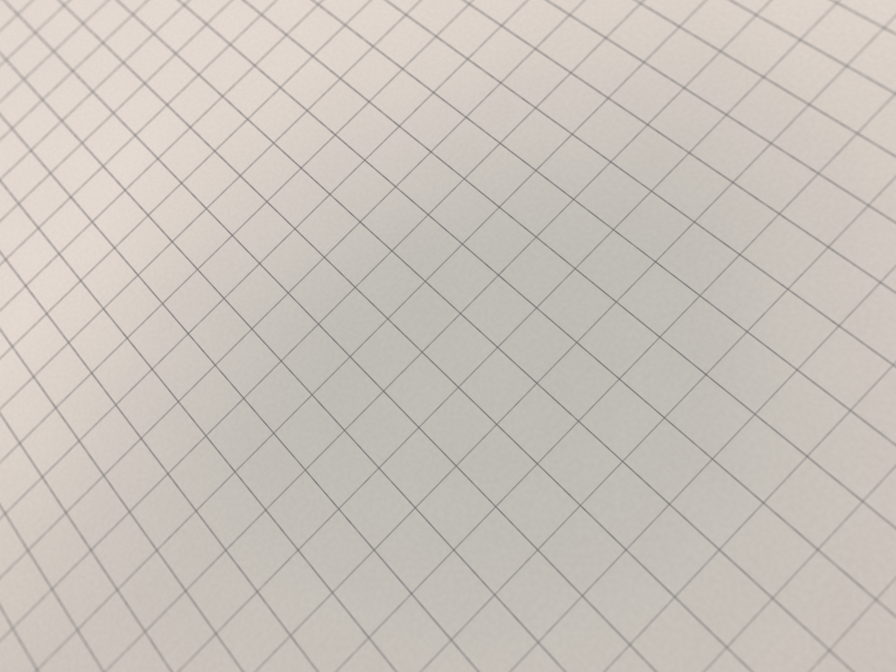
Reproduce this pattern procedurally as a Shadertoy shader.

```glsl
// Squared paper seen at a slant: a projective map turns the canvas into sheet
// coordinates, whose whole numbers carry two families of fine ruled lines.
// Soft uneven light, gradient-noise grain and a shallow focus finish the sheet.

const vec2 NODE = vec2(0.0186, 0.0335);     // a crossing near the centre
const vec2 STEP_U = vec2(0.0538, -0.0491);  // one square down and right
const vec2 STEP_V = vec2(0.0568, 0.0573);   // one square up and right
const vec2 TILT = vec2(0.027, -0.004);      // perspective along each step

const vec3 PAPER_CORE = vec3(0.748, 0.738, 0.710);
const vec3 PAPER_MID = vec3(0.797, 0.766, 0.734);
const vec3 PAPER_LIT = vec3(0.892, 0.848, 0.816);
const vec3 INK = vec3(0.40, 0.39, 0.40);

vec2 hashGradient(vec2 cell) {
    vec3 h = fract(cell.xyx * vec3(0.1031, 0.1030, 0.0973));
    h += dot(h, h.yzx + 33.33);
    float angle = 6.2832 * fract((h.x + h.y) * h.z);
    return vec2(cos(angle), sin(angle));
}

float gradientNoise(vec2 p) {
    vec2 i = floor(p), f = fract(p);
    vec2 s = f * f * f * (f * (f * 6.0 - 15.0) + 10.0);
    vec2 e = vec2(1.0, 0.0);
    float a = dot(hashGradient(i), f);
    float b = dot(hashGradient(i + e.xy), f - e.xy);
    float c = dot(hashGradient(i + e.yx), f - e.yx);
    float d = dot(hashGradient(i + e.xx), f - e.xx);
    return mix(mix(a, b, s.x), mix(c, d, s.x), s.y);
}

float fractalNoise(vec2 p) {
    float sum = 0.0, weight = 0.5;
    for (int i = 0; i < 3; i++) {
        sum += weight * gradientNoise(p);
        p = p * 2.03 + 17.0;
        weight *= 0.5;
    }
    return sum;
}

// Canvas position to sheet coordinates, one unit per square.
vec2 sheetCoords(vec2 p) {
    vec2 q = inverse(mat2(STEP_U, STEP_V)) * (p - NODE);
    return q / (1.0 + dot(TILT, q));
}

// Canvas distance to the nearest whole value of a coordinate.
float ruleDistance(float coord, float pixel) {
    float slope = length(vec2(dFdx(coord), dFdy(coord))) / pixel;
    return abs(fract(coord + 0.5) - 0.5) / slope;
}

// A soft line that keeps its total ink as the blur widens.
float ruledLine(float dist, float width, float blur) {
    return min(1.0, width / blur) * (1.0 - smoothstep(0.0, blur, dist));
}

// Cool dim middle, warm rim, brightest along the top and left.
vec3 paperLight(vec2 p) {
    float rim = length((p - vec2(0.06, -0.04)) * vec2(0.9, 1.0));
    vec3 col = mix(PAPER_CORE, PAPER_MID, smoothstep(0.12, 0.72, rim));
    float slant = dot(p, vec2(-0.38, 0.72)) + 0.40 * rim;
    float side = 0.35 * smoothstep(0.30, 0.75, abs(p.x)) * smoothstep(-0.5, 0.2, p.y);
    return mix(col, PAPER_LIT, clamp(smoothstep(0.06, 0.72, slant) + side, 0.0, 1.0));
}

void mainImage(out vec4 fragColor, in vec2 fragCoord) {
    float pixel = 1.0 / iResolution.y;
    vec2 p = (fragCoord - 0.5 * iResolution.xy) * pixel;
    vec2 sheet = sheetCoords(p);

    // Paper under the light, with mottling and fine fibres
    vec3 col = paperLight(p);
    col += 0.012 * fractalNoise(p * 9.0);
    col += 0.030 * fractalNoise(sheet * 11.0);

    // Focus is sharpest in a band through the middle
    float defocus = smoothstep(0.22, 0.75, length(p * vec2(0.7, 1.0)));
    float blur = max(mix(0.0022, 0.0056, defocus), 1.25 * pixel);

    // Ruled lines, the falling family slightly heavier than the rising one
    float wear = 1.0 + 0.7 * fractalNoise(sheet * 5.0 + 40.0);
    float falling = ruledLine(ruleDistance(sheet.y, pixel), 0.00135, blur);
    float rising = ruledLine(ruleDistance(sheet.x, pixel), 0.00095, blur);
    float ink = 1.0 - (1.0 - falling) * (1.0 - rising);
    col = mix(col, INK, clamp(ink * wear, 0.0, 1.0));

    fragColor = vec4(clamp(col, 0.0, 1.0), 1.0);
}
```
